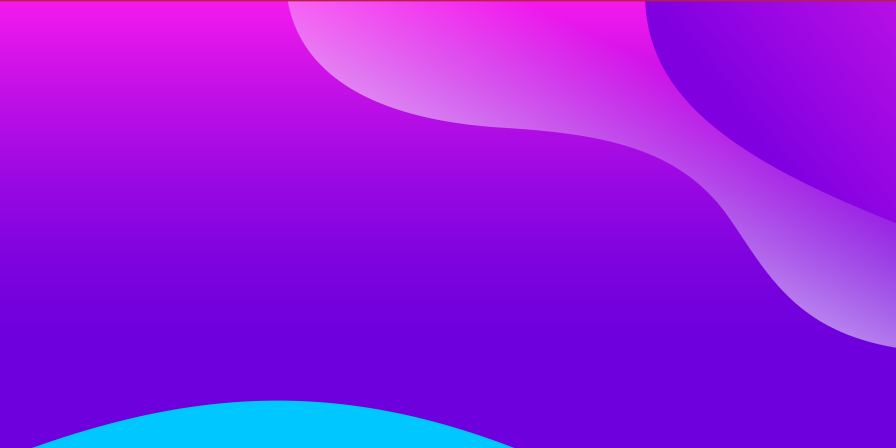
This background is drawn by a Shadertoy shader. Its source:

```glsl
// Violet gradient backdrop with a frosted wave, a purple corner and a cyan hill.

const vec3 MAGENTA = vec3(0.96, 0.10, 0.93);
const vec3 INDIGO  = vec3(0.43, 0.00, 0.865);
const vec3 VIOLET  = vec3(0.50, 0.00, 0.88);
const vec3 ORCHID  = vec3(0.72, 0.06, 0.90);
const vec3 CYAN    = vec3(0.00, 0.78, 1.00);
const vec3 CRIMSON = vec3(0.72, 0.12, 0.28);

float bezier(vec4 c, float t) {
    float s = 1.0 - t;
    return dot(c, vec4(s * s * s, 3.0 * s * s * t, 3.0 * s * t * t, t * t * t));
}

float bezierSlope(vec4 c, float t) {
    float s = 1.0 - t;
    return 3.0 * dot(c.yzw - c.xyz, vec3(s * s, 2.0 * s * t, t * t));
}

// Approximate signed distance above a cubic whose x always increases.
float aboveCurve(vec2 p, vec4 xs, vec4 ys) {
    float lo = 0.0, hi = 1.0;
    for (int i = 0; i < 16; i++) {
        float mid = 0.5 * (lo + hi);
        if (bezier(xs, mid) < p.x) lo = mid; else hi = mid;
    }
    float t = 0.5 * (lo + hi);
    vec2 tangent = vec2(bezierSlope(xs, t), bezierSlope(ys, t));
    return (p.y - bezier(ys, t)) * tangent.x / length(tangent);
}

// Keeps the area left of a steep starting point outside the shape.
float trimLeft(float d, float x, float start) {
    return d + min(x - start, 0.0);
}

float coverage(float d, float pixel) {
    return clamp(d / pixel + 0.5, 0.0, 1.0);
}

// Three joined cubics form the lower rim of the wave.
float waveDistance(vec2 p) {
    float d;
    if (p.x < 1.120)
        d = aboveCurve(p, vec4(0.641, 0.667, 0.820, 1.120), vec4(1.005, 0.841, 0.734, 0.715));
    else if (p.x < 1.628)
        d = aboveCurve(p, vec4(1.120, 1.354, 1.521, 1.628), vec4(0.715, 0.701, 0.667, 0.513));
    else
        d = aboveCurve(p, vec4(1.628, 1.714, 1.776, 2.005), vec4(0.513, 0.388, 0.260, 0.223));
    return trimLeft(d, p.x, 0.641);
}

float cornerDistance(vec2 p) {
    float d = aboveCurve(p, vec4(1.440, 1.445, 1.628, 2.005), vec4(1.005, 0.786, 0.648, 0.500));
    return trimLeft(d, p.x, 1.440);
}

float hillDistance(vec2 p) {
    return -aboveCurve(p, vec4(0.052, 0.448, 0.771, 1.161), vec4(-0.007, 0.138, 0.148, -0.005));
}

void mainImage(out vec4 fragColor, in vec2 fragCoord) {
    vec2 p = fragCoord / iResolution.y;
    float pixel = 1.0 / iResolution.y;

    // Backdrop fades downwards from magenta to indigo.
    float glow = pow(clamp((p.y - 0.22) / 0.78, 0.0, 1.0), 1.52);
    vec3 color = mix(INDIGO, MAGENTA, glow);

    // Frosted wave is whitest along its lower left rim.
    float frost = clamp(0.31 - 0.60 * (p.x - 0.651) + 1.25 * (1.0 - p.y), 0.0, 0.55);
    color = mix(color, vec3(1.0), frost * coverage(waveDistance(p), pixel));

    // Corner brightens towards the upper right.
    float sheen = clamp((p.x - 1.562 + 0.8 * (p.y - 0.844)) / 0.56, 0.0, 1.0);
    color = mix(color, mix(VIOLET, ORCHID, sheen), coverage(cornerDistance(p), pixel));

    // Hill and thin top border.
    color = mix(color, CYAN, coverage(hillDistance(p), pixel));
    color = mix(color, CRIMSON, coverage(p.y - 0.997, pixel));

    fragColor = vec4(color, 1.0);
}
```
